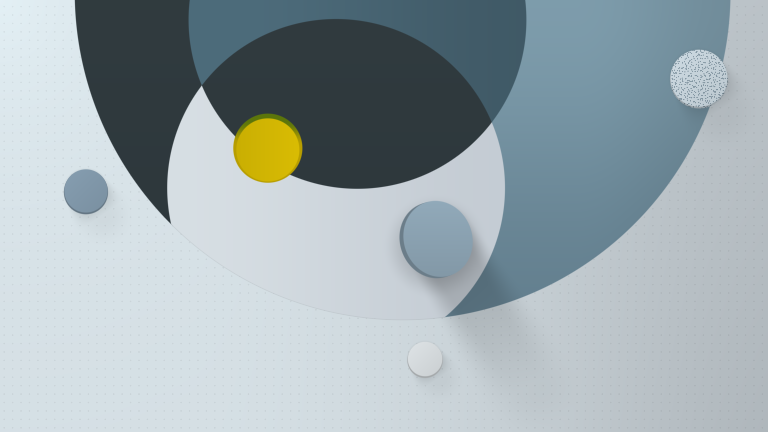
Write a Shadertoy shader that draws this background.

```glsl
float cover(float d) {
    return smoothstep(0.75, -0.75, d * iResolution.y);
}

float circle(vec2 p, vec2 centre, float radius) {
    return length(p - centre) - radius;
}

vec2 hash2(vec2 cell) {
    vec2 k = vec2(dot(cell, vec2(127.1, 311.7)), dot(cell, vec2(269.5, 183.3)));
    return fract(sin(k) * 43758.5);
}

// Distance to the nearest scattered point, in cell units
float cellular(vec2 p) {
    vec2 cell = floor(p);
    float nearest = 2.0;
    for (int y = -1; y <= 1; y++) {
        for (int x = -1; x <= 1; x++) {
            vec2 c = cell + vec2(x, y);
            nearest = min(nearest, length(c + hash2(c) - p));
        }
    }
    return nearest;
}

// Shadow swept along a direction, softer and fainter with distance
float sweptShadow(vec2 p, vec2 centre, float radius, vec2 sweep) {
    vec2 q = p - centre;
    float t = clamp(dot(q, sweep) / dot(sweep, sweep), 0.0, 1.0);
    float blur = radius * mix(0.22, 0.65, t);
    float d = length(q - sweep * t) - radius * 0.88;
    return smoothstep(blur, -blur, d) * (1.0 - 0.85 * t);
}

// Raised round chip: shadow, side wall and lit top
vec3 chip(vec3 base, vec2 p, vec2 centre, float radius, vec3 top) {
    vec2 q = (p - centre) / radius;
    base *= 1.0 - 0.27 * sweptShadow(p, centre, radius, radius * vec2(0.75, -1.1));
    base = mix(base, top * 0.78, cover(circle(p, centre - vec2(0.0, 0.003), radius)));
    top *= 1.0 + 0.04 * dot(q, vec2(-0.6, 0.6));
    return mix(base, top, cover(circle(p, centre, radius - 0.001)));
}

void mainImage(out vec4 fragColor, in vec2 fragCoord) {
    vec2 p = fragCoord / iResolution.y;
    vec2 uv = fragCoord / iResolution.xy;

    // Pale wall, brightest at the upper left
    vec3 col = mix(vec3(0.83, 0.87, 0.89), vec3(0.73, 0.76, 0.78), smoothstep(0.25, 1.05, uv.x));
    col += vec3(0.06, 0.07, 0.07) * exp(-3.0 * length((uv - vec2(0.0, 1.0)) * vec2(1.5, 0.8)));
    col -= 0.05 * smoothstep(0.6, 1.1, uv.x) * (1.0 - uv.y);

    // Fine dot grid
    vec2 dotCell = fract(p / 0.0195) - 0.5;
    col *= 1.0 - 0.055 * smoothstep(0.15, 0.04, length(dotCell));

    // Overlapping circles
    float bigD = circle(p, vec2(0.932, 1.0185), 0.759);
    float upperD = circle(p, vec2(0.8275, 0.954), 0.391);
    float lowerD = circle(p, vec2(0.778, 0.565), 0.391);
    vec3 dark = mix(vec3(0.165, 0.205, 0.225), vec3(0.19, 0.23, 0.245), uv.y);
    vec3 blue = mix(vec3(0.39, 0.50, 0.56), vec3(0.49, 0.61, 0.67), smoothstep(0.25, 1.0, uv.y));
    blue *= 1.0 - 0.10 * smoothstep(0.75, 0.97, uv.x);
    vec3 teal = mix(vec3(0.30, 0.42, 0.48), vec3(0.25, 0.35, 0.40), smoothstep(0.3, 0.7, uv.x));
    vec3 pale = mix(vec3(0.84, 0.87, 0.89), vec3(0.77, 0.80, 0.83), smoothstep(0.22, 0.66, uv.x));

    float inUpper = cover(upperD);
    vec3 art = mix(dark, blue, step(0.8, p.x));
    art = mix(art, teal, inUpper);
    art = mix(art, mix(pale, dark, inUpper), cover(lowerD));
    col = mix(col, art, cover(bigD));
    col *= 1.0 - 0.07 * cover(abs(bigD) - 0.0008) * cover(lowerD);

    // Recessed yellow well with a green upper rim
    vec2 well = vec2(0.620, 0.657);
    vec2 w = (p - well) / 0.08;
    vec3 rim = mix(vec3(0.72, 0.62, 0.0), vec3(0.36, 0.46, 0.04), smoothstep(0.1, 0.8, w.y));
    vec3 yellow = vec3(0.82, 0.71, 0.01) * (1.0 + 0.04 * w.x);
    col = mix(col, rim, cover(circle(p, well, 0.080)));
    col = mix(col, yellow, cover(circle(p, well - vec2(0.0, 0.004), 0.073)));

    // Large tilted chip with a long shadow
    vec2 tiltCentre = vec2(1.014, 0.447);
    col *= 1.0 - 0.22 * sweptShadow(p, tiltCentre, 0.082, vec2(0.21, -0.34));
    col *= 1.0 - 0.13 * smoothstep(0.125, 0.06, length(p - tiltCentre + vec2(0.006, 0.018)));
    mat2 tilt = mat2(0.94, -0.34, 0.34, 0.94);
    vec2 axes = vec2(0.079, 0.089);
    float topD = (length(tilt * (p - tiltCentre) / axes) - 1.0) * 0.083;
    float wallD = (length(tilt * (p - tiltCentre + vec2(0.009, 0.003)) / axes) - 1.0) * 0.083;
    vec3 slate = vec3(0.54, 0.63, 0.69);
    col = mix(col, slate * 0.78, cover(wallD));
    col = mix(col, slate * (1.0 + 0.6 * (p.y - tiltCentre.y)), cover(topD));

    // Small chips, the last one speckled
    col = chip(col, p, vec2(0.199, 0.558), 0.051, vec3(0.50, 0.59, 0.66));
    col = chip(col, p, vec2(0.984, 0.169), 0.041, vec3(0.83, 0.85, 0.86));
    float speck = smoothstep(0.34, 0.16, cellular(p * 165.0));
    vec3 stone = mix(vec3(0.77, 0.82, 0.85), vec3(0.46, 0.54, 0.59), speck * 0.8);
    col = chip(col, p, vec2(1.618, 0.819), 0.067, stone);

    fragColor = vec4(clamp(col, 0.0, 1.0), 1.0);
}
```
